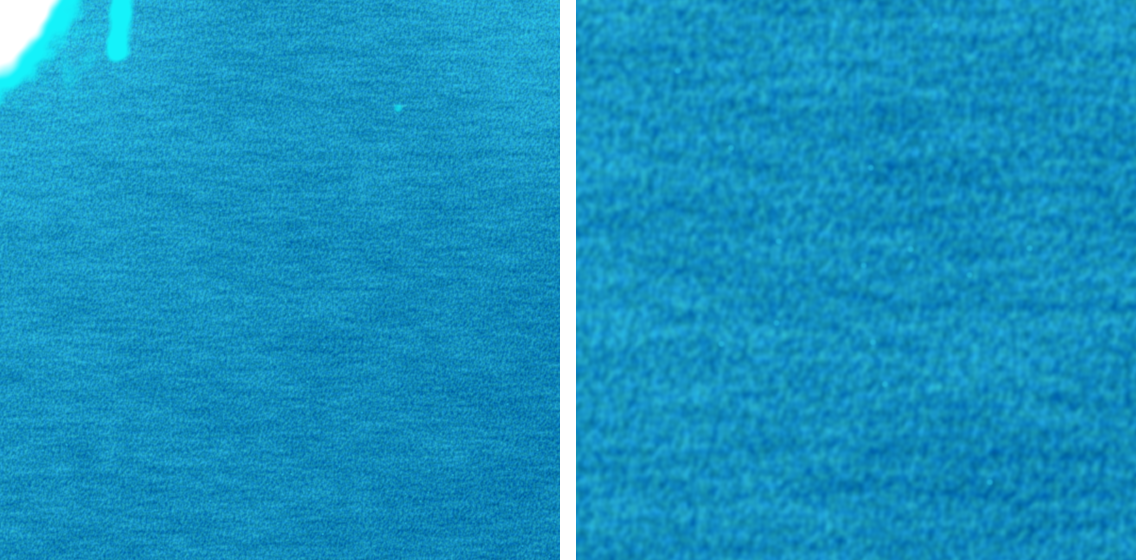
Left: the whole. Right: its middle third, enlarged.
Write a Shadertoy shader that draws this texture.

```glsl
// Blue jersey cloth, softly lit from the upper corners, with a blown-out corner.
// Stretched gradient noise gives the horizontal fibres, fine noise the grain;
// their sum is a tone that indexes a blue colour ramp.

const vec3 DEEP  = vec3(0.04, 0.49, 0.69);
const vec3 MID   = vec3(0.07, 0.55, 0.73);
const vec3 LIGHT = vec3(0.13, 0.64, 0.81);
const vec3 PALE  = vec3(0.17, 0.76, 0.90);
const vec3 CYAN  = vec3(0.08, 0.95, 0.98);
const vec3 WHITE = vec3(1.0);

const float MID_TONE   = 0.22;   // ramp positions between DEEP (0) and PALE (1)
const float LIGHT_TONE = 0.56;

const vec2 CLOUD_FREQ = vec2(4.0, 11.0);
const vec2 BAND_FREQ  = vec2(9.0, 55.0);
const vec2 FIBRE_FREQ = vec2(24.0, 125.0);
const vec2 GRAIN_FREQ = vec2(187.0, 143.0);
const vec2 DUST_FREQ  = vec2(263.0, 229.0);
const float CLOUD_AMOUNT  = 0.16;
const float BAND_AMOUNT   = 0.22;
const float FIBRE_AMOUNT  = 0.28;
const float GRAIN_AMOUNT  = 0.48;
const float DUST_AMOUNT   = 0.32;
const float CHROMA_AMOUNT = 0.07;

const vec2 CORNER_SIZE  = vec2(0.104, 0.130);  // white corner along top and left
const float CORNER_BULGE = 1.25;
const vec2 TONGUE_TOP = vec2(0.219, -0.02);    // measured from the upper left
const vec2 TONGUE_END = vec2(0.211, 0.092);
const float TONGUE_RADIUS = 0.017;
const vec2 SPOT = vec2(0.711, 0.193);
const float FLECK_CELLS = 70.0;
const float FLECK_SHARE = 0.02;
const float FLECK_RADIUS = 0.0016;

vec2 hash2(vec2 p) {
    vec3 q = fract(p.xyx * vec3(0.1031, 0.1030, 0.0973));
    q += dot(q, q.yzx + 33.33);
    return fract((q.xx + q.yz) * q.zy);
}

float cornerGradient(vec2 cell, vec2 offset) {
    float angle = 6.2832 * hash2(cell).x;
    return dot(vec2(cos(angle), sin(angle)), offset);
}

float gradientNoise(vec2 p) {
    vec2 i = floor(p), f = fract(p);
    vec2 u = f * f * f * (f * (f * 6.0 - 15.0) + 10.0);
    vec2 e = vec2(1.0, 0.0);
    return mix(mix(cornerGradient(i, f), cornerGradient(i + e, f - e), u.x),
               mix(cornerGradient(i + e.yx, f - e.yx),
                   cornerGradient(i + e.xx, f - e.xx), u.x), u.y);
}

float segmentDistance(vec2 p, vec2 a, vec2 b) {
    vec2 ab = b - a;
    return length(p - a - ab * clamp(dot(p - a, ab) / dot(ab, ab), 0.0, 1.0));
}

float glow(vec2 p, vec2 centre, float falloff) {
    vec2 d = p - centre;
    return exp(-falloff * dot(d, d));
}

vec3 blueRamp(float tone) {
    vec3 colour = mix(DEEP, MID, min(tone / MID_TONE, 1.0));
    colour = mix(colour, LIGHT, clamp((tone - MID_TONE) / (LIGHT_TONE - MID_TONE), 0.0, 1.0));
    return mix(colour, PALE, clamp((tone - LIGHT_TONE) / (1.0 - LIGHT_TONE), 0.0, 1.3));
}

// Broad light: brighter at the top and left, darkest at the lower right
float lighting(vec2 p) {
    return mix(0.32, 0.16, p.y) + 0.20 * (0.5 - p.x)
         + 0.36 * glow(p, vec2(0.0), 7.0)
         + 0.38 * glow(p, vec2(1.0, 0.0), 11.0);
}

float weave(vec2 p) {
    vec2 sheared = p + vec2(0.25 * p.y, 0.1 * p.x);
    return CLOUD_AMOUNT * gradientNoise(p * CLOUD_FREQ + 3.7)
         + BAND_AMOUNT  * gradientNoise(p * BAND_FREQ + 19.3)
         + FIBRE_AMOUNT * gradientNoise(p * FIBRE_FREQ + 41.9)
         + GRAIN_AMOUNT * gradientNoise(sheared * GRAIN_FREQ + 7.1)
         + DUST_AMOUNT  * gradientNoise(p * DUST_FREQ + 63.4);
}

// Sparse bright lint, one candidate per cell
float flecks(vec2 p, float pixel) {
    vec2 cell = floor(p * FLECK_CELLS);
    vec2 centre = (cell + 0.2 + 0.6 * hash2(cell + 11.0)) / FLECK_CELLS;
    float chosen = step(hash2(cell + 57.0).x, FLECK_SHARE);
    float edge = max(pixel, 0.001);
    return chosen * (1.0 - smoothstep(FLECK_RADIUS - edge, FLECK_RADIUS + edge, length(p - centre)));
}

void mainImage(out vec4 fragColor, in vec2 fragCoord) {
    vec2 p = fragCoord / iResolution.xy;
    p.y = 1.0 - p.y;                        // measure from the upper left
    float pixel = 1.0 / iResolution.y;

    // Cloth
    vec3 colour = blueRamp(lighting(p) + weave(p));
    float chroma = gradientNoise(p * GRAIN_FREQ.yx + 91.0);
    colour += CHROMA_AMOUNT * chroma * vec3(0.5, 0.7, -1.0);
    colour = mix(colour, PALE, 0.6 * flecks(p, pixel));

    // Overexposed cyan rim, tongue and spot
    float wobble = gradientNoise(p * 28.0 + 5.0);
    vec2 q = pow(p / CORNER_SIZE, vec2(CORNER_BULGE));
    float corner = pow(q.x + q.y, 1.0 / CORNER_BULGE) - 1.0;
    float rim = 1.0 - smoothstep(0.22, 0.62, corner + 0.3 * wobble);
    float tongue = segmentDistance(p, TONGUE_TOP, TONGUE_END) + 0.008 * wobble;
    float flare = 1.0 - smoothstep(TONGUE_RADIUS - 0.006, TONGUE_RADIUS + 0.008, tongue);
    float haze = 0.45 * glow(p, vec2(0.10, 0.10), 160.0) * smoothstep(-0.2, 0.4, wobble);
    float spot = 0.65 * (1.0 - smoothstep(0.003, 0.010, length(p - SPOT)));
    colour = mix(colour, CYAN, max(max(rim, flare), max(haze, spot)));

    // White corner
    colour = mix(WHITE, colour, smoothstep(-0.12, 0.12, corner + 0.12 * wobble));
    fragColor = vec4(clamp(colour, 0.0, 1.0), 1.0);
}
```
